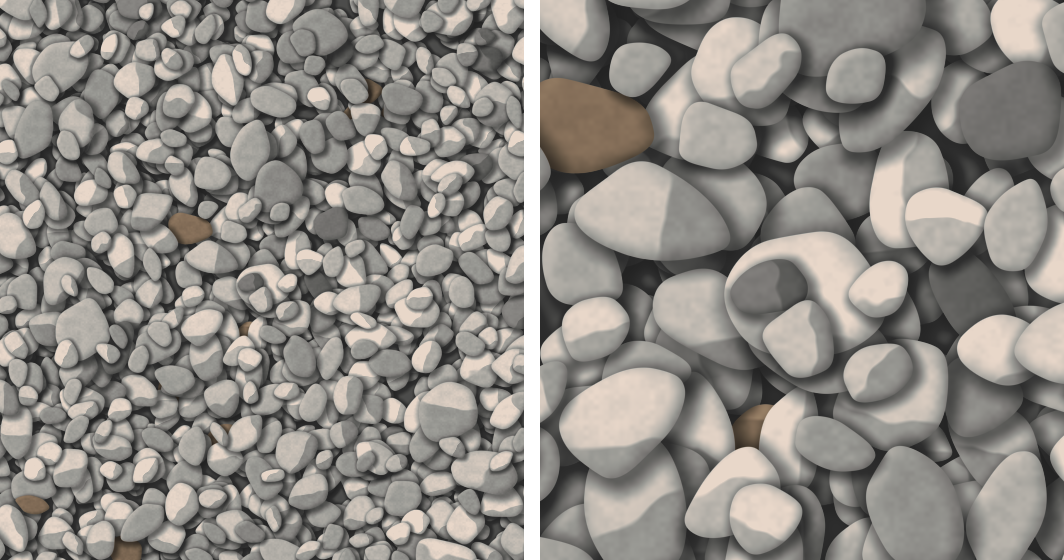
Left, the full canvas; right, a detail of the centre.
A WebGL 2 fragment shader for this texture:

```glsl
#version 300 es
precision highp float;
// A bed of pale beach pebbles, seen from above in low sunlight.
// Jittered grids of rounded polygons are painted from the bottom layer up;
// each pebble darkens what lies beneath it, and a tone ramp gives the colour.
uniform vec2 u_resolution;
out vec4 fragColor;

const int LAYERS = 7;
const int SIDES = 6;
const float TAU = 6.2831853;
const float JITTER = 0.5;          // spread of centres inside a cell
const float ROUNDING = 0.16;       // softness of the polygon corners
const float RIM_WIDTH = 0.19;      // width of the curved border
const float SHADOW_REACH = 0.17;
const float SHADOW_DEPTH = 0.52;
const float SUNLIT_SHARE = 0.58;   // pebbles that catch a patch of sun
const float SUNLIT_GAIN = 0.19;
const vec3 SUN = vec3(-0.55, 0.38, 0.74);
const vec2 SHADOW_SHIFT = vec2(0.055, -0.045);

const vec3 CREVICE = vec3(0.18, 0.18, 0.18);
const vec3 SHADE = vec3(0.35, 0.35, 0.34);
const vec3 SLATE = vec3(0.49, 0.48, 0.47);
const vec3 STONE = vec3(0.60, 0.60, 0.58);
const vec3 PALE = vec3(0.73, 0.71, 0.68);
const vec3 CREAM = vec3(0.88, 0.82, 0.77);
const vec3 RUST = vec3(1.06, 0.90, 0.74);

float hash(vec2 p) {
    return fract(sin(dot(p, vec2(127.1, 311.7))) * 43758.5453);
}

vec4 hash4(vec2 p) {
    return vec4(hash(p), hash(p + 17.3), hash(p + 41.9), hash(p + 73.7));
}

float noise(vec2 p) {
    vec2 i = floor(p), f = fract(p);
    f = f * f * (3.0 - 2.0 * f);
    return mix(mix(hash(i), hash(i + vec2(1, 0)), f.x),
               mix(hash(i + vec2(0, 1)), hash(i + vec2(1, 1)), f.x), f.y);
}

mat2 rotation(float a) {
    return mat2(cos(a), sin(a), -sin(a), cos(a));
}

// Smooth maximum of two fields stored as (distance, gradient)
vec3 smoothMax(vec3 a, vec3 b, float k) {
    float h = clamp(0.5 + 0.5 * (b.x - a.x) / k, 0.0, 1.0);
    return mix(a, b, h) + vec3(k * h * (1.0 - h), 0.0, 0.0);
}

// Rounded irregular polygon, cut by a circle: (distance, gradient)
vec3 pebbleField(vec2 q, vec2 seed, float radius) {
    float len = max(length(q), 1e-4);
    vec3 field = vec3(len - radius * 1.22, q / len);
    for (int k = 0; k < SIDES; k++) {
        float fk = float(k);
        float a = (fk + 0.65 * hash(seed + fk * 3.1)) * TAU / float(SIDES);
        vec2 n = vec2(cos(a), sin(a));
        float reach = radius * mix(0.78, 1.22, hash(seed + fk * 5.7 + 9.0));
        field = smoothMax(field, vec3(dot(q, n) - reach, n), ROUNDING);
    }
    return field;
}

vec3 toneRamp(float t) {
    vec3 c = mix(CREVICE * 0.7, CREVICE, clamp(t / 0.18, 0.0, 1.0));
    c = mix(c, SHADE, clamp((t - 0.18) / 0.17, 0.0, 1.0));
    c = mix(c, SLATE, clamp((t - 0.35) / 0.13, 0.0, 1.0));
    c = mix(c, STONE, clamp((t - 0.48) / 0.12, 0.0, 1.0));
    c = mix(c, PALE, clamp((t - 0.60) / 0.11, 0.0, 1.0));
    return mix(c, CREAM, clamp((t - 0.71) / 0.11, 0.0, 1.2));
}

// Paints one grid of pebbles over surface = (tone, rust)
void paintLayer(inout vec2 surface, vec2 p, float layer, float cell, float density) {
    mat2 turn = rotation(layer * 1.37 + 0.4);
    vec2 g = turn * p / cell + layer * 19.0;
    float aa = 0.75 / (u_resolution.y * cell);
    for (int j = -1; j <= 1; j++)
    for (int i = -1; i <= 1; i++) {
        vec2 id = floor(g) + vec2(i, j);
        vec2 seed = id + layer * 57.0;
        vec4 r = hash4(seed), s = hash4(seed + 131.0);
        vec2 v = (g - id - 0.5 - JITTER * (r.xy - 0.5)) * turn;
        if (r.z > density || dot(v, v) > 1.2) continue;

        // Shape
        float stretch = mix(1.0, 1.36, s.x);
        vec2 squash = vec2(1.0 / stretch, stretch);
        mat2 spin = rotation(r.w * TAU);
        vec3 field = pebbleField(spin * v * squash, seed, mix(0.36, 0.49, s.y));
        vec2 grad = (field.yz * squash) * spin;
        float d = field.x / max(length(grad), 0.6);
        grad /= max(length(grad), 0.2);

        // Contact shadow on the pebbles below
        float shadow = smoothstep(SHADOW_REACH, -0.04, d - dot(grad, SHADOW_SHIFT));
        surface.x *= 1.0 - SHADOW_DEPTH * shadow;

        // Curved rim, slight tilt and a sharp-edged patch of sun
        float rim = 1.0 - clamp(-d / RIM_WIDTH, 0.0, 1.0);
        vec2 tilt = (hash4(seed + 211.0).xy - 0.5) * 0.4;
        vec3 normal = normalize(vec3(grad * rim * rim * 0.95 + tilt, 1.0));
        float tone = mix(0.55, 0.69, s.z) + 0.29 * (dot(normal, SUN) - SUN.z);
        vec2 side = rotation((s.w - 0.5) * 2.6) * vec2(-0.8, 0.6);
        float edge = dot(v, side) + 0.22 * (noise(v * 4.0 + seed) - 0.5) + 0.3 * (r.x - 0.25);
        float lit = smoothstep(-0.025, 0.025, edge) * step(hash(seed + 307.0), SUNLIT_SHARE);
        tone += SUNLIT_GAIN * lit * (1.0 - 0.65 * rim * rim);

        // Surface grain and the rare dark or rusty pebble
        tone += 0.05 * (noise(v * 9.0 + seed) - 0.5) + 0.035 * (noise(p * 330.0) - 0.5);
        float kind = hash(seed + 409.0);
        tone *= kind < 0.025 ? 0.62 : 1.0;
        float rust = step(0.982, kind);
        tone *= 1.0 - 0.22 * rust;
        surface = mix(surface, vec2(tone, rust), smoothstep(aa, -aa, d));
    }
}

void main() {
    vec2 p = gl_FragCoord.xy / u_resolution.y;
    vec2 surface = vec2(0.30, 0.0);
    for (int n = 0; n < LAYERS; n++) {
        float layer = float(n);
        float cell = n == 5 ? 0.105 : n == 6 ? 0.046 : 0.050 + 0.006 * layer;
        float density = n == 5 ? 0.30 : n == 6 ? 0.26 : 0.95 - 0.11 * layer;
        paintLayer(surface, p, layer, cell, density);
    }
    vec3 colour = toneRamp(surface.x) * mix(vec3(1.0), RUST, surface.y);
    fragColor = vec4(colour, 1.0);
}
```
